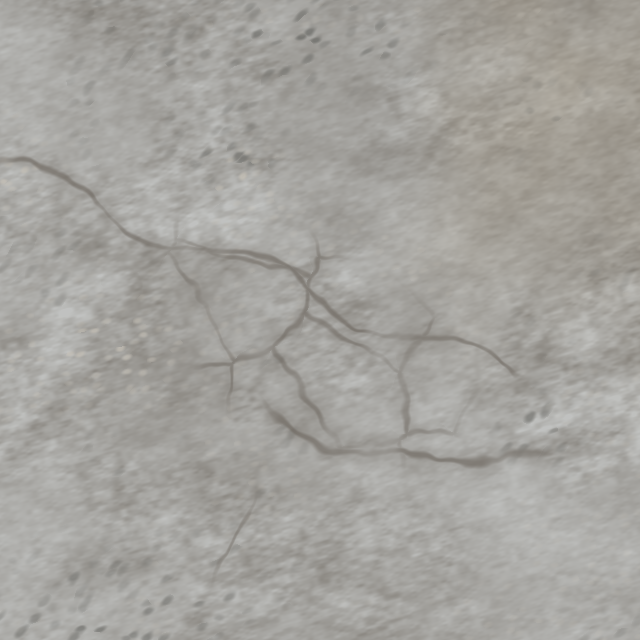
A three.js fragment shader for this texture:

```glsl
// Weathered grey concrete with branching cracks, streaky grain, pits and pale grit.
varying vec2 vUv;

const vec3 DARK_GREY = vec3(0.53, 0.515, 0.49);
const vec3 PALE_GREY = vec3(0.725, 0.727, 0.718);
const vec3 CRACK_COLOR = vec3(0.43, 0.405, 0.375);
const vec3 PIT_COLOR = vec3(0.42, 0.42, 0.405);
const vec3 GRIT_COLOR = vec3(0.79, 0.77, 0.73);
const vec3 STAIN_TINT = vec3(0.945, 0.925, 0.895);
const float GRAIN_ANGLE = 0.28;
const float PIT_ANGLE = 0.62;
const float CRACK_WIDTH = 0.0042;
const float CRACK_DEPTH = 0.62;
const float SLAB_SCALE = 6.5;

float hash(vec2 p) {
  vec3 q = fract(vec3(p.xyx) * 0.1031);
  q += dot(q, q.yzx + 33.33);
  return fract((q.x + q.y) * q.z);
}

float noise(vec2 p) {
  vec2 i = floor(p), f = fract(p);
  f = f * f * (3.0 - 2.0 * f);
  return mix(mix(hash(i), hash(i + vec2(1.0, 0.0)), f.x),
             mix(hash(i + vec2(0.0, 1.0)), hash(i + vec2(1.0)), f.x), f.y);
}

float fbm(vec2 p) {
  float sum = 0.0, amp = 0.52;
  for (int i = 0; i < 4; i++) {
    sum += amp * noise(p);
    p = mat2(1.6, 1.2, -1.2, 1.6) * p + 11.7;
    amp *= 0.5;
  }
  return sum;
}

// Cellular noise: distance to the seed, distance to the border, random id
vec3 cells(vec2 p) {
  vec2 cell = floor(p), f = fract(p);
  vec2 near = vec2(8.0), next = vec2(8.0);
  float id = 0.0;
  for (int y = -1; y <= 1; y++) {
    for (int x = -1; x <= 1; x++) {
      vec2 o = vec2(float(x), float(y));
      vec2 c = cell + o + 40.0;
      vec2 d = o + 0.1 + 0.8 * vec2(hash(c), hash(c + 57.3)) - f;
      if (dot(d, d) < dot(near, near)) {
        next = near;
        near = d;
        id = hash(c + 19.1);
      } else if (dot(d, d) < dot(next, next)) {
        next = d;
      }
    }
  }
  return vec3(length(near), dot(0.5 * (near + next), normalize(next - near)), id);
}

// Coordinates whose x axis points along the angle
vec2 along(vec2 p, float angle) {
  float c = cos(angle), s = sin(angle);
  return mat2(c, -s, s, c) * p;
}

// Soft elliptical patch
float patchAt(vec2 p, vec2 center, vec2 radius) {
  vec2 d = (p - center) / radius;
  return exp(-dot(d, d));
}

float span(float x, float from, float to) {
  return smoothstep(from, from + 0.05, x) * (1.0 - smoothstep(to - 0.05, to, x));
}

float line(float dist, float width) {
  return 1.0 - smoothstep(width * 0.2, width * 1.5, abs(dist));
}

// Long seams plus slab borders inside a slanted central zone
float cracks(vec2 p, float spread) {
  float w = CRACK_WIDTH * spread * (0.65 + 0.7 * noise(p * 23.0));
  float upperY = 0.742 - 0.41 * p.x + 0.025 * sin(19.0 * (p.x - 0.32));
  float upper = line((p.y - upperY) * 0.85, w) * span(p.x, -0.1, 0.83);
  float bend = min(p.x - 0.6, 0.0);
  float lowerY = 0.285 + 2.6 * bend * bend + 0.008 * sin(24.0 * p.x);
  float lower = line((p.y - lowerY) * 0.8, w) * span(p.x, 0.4, 0.88);
  float branch = line((p.x - 0.34 - 0.5 * (p.y - 0.1)) * 0.9, w * 0.7) * span(p.y, 0.08, 0.24);
  vec2 zone = along(p - vec2(0.48, 0.47), -0.5) / vec2(0.29, 0.15);
  float inside = 1.0 - smoothstep(0.75, 1.15, length(zone));
  float slabs = line(cells(p * SLAB_SCALE).y / SLAB_SCALE, w) * inside;
  return max(max(upper, lower), max(branch * 0.7, slabs * 0.85));
}

void main() {
  vec2 p = vUv;
  vec2 g = along(p, GRAIN_ANGLE) + 3.0;
  float broad = fbm(p * 3.5 + 5.0) - 0.5;
  float mottle = fbm(g * vec2(13.0, 20.0)) - 0.5;
  float grain = noise(g * vec2(62.0, 135.0)) - 0.5;
  float fine = noise(g * vec2(120.0, 270.0) + 9.0) - 0.5;

  // Brownish wear toward the upper right, rougher near its edge
  float stain = smoothstep(0.55, 0.8, p.x + 0.25 * broad) * smoothstep(0.35, 0.85, p.y + 0.5 * broad);
  float rough = 0.75 + 0.6 * smoothstep(0.4, 0.65, fbm(p * 6.0 + 21.0));
  float tone = 0.67 + 0.7 * broad + rough * (0.8 * mottle + 0.36 * grain + 0.2 * fine);
  vec3 color = mix(DARK_GREY, PALE_GREY, clamp(tone, 0.0, 1.15));
  color *= mix(vec3(1.0), STAIN_TINT, stain * (0.6 + 1.2 * fbm(p * 9.0)));

  // Slanted pits gathered in patches
  float pitZone = patchAt(p, vec2(0.36, 0.77), vec2(0.07, 0.06))
    + patchAt(p, vec2(0.47, 0.94), vec2(0.19, 0.07)) + patchAt(p, vec2(0.15, 0.05), vec2(0.17, 0.08))
    + 0.7 * patchAt(p, vec2(0.81, 0.33), vec2(0.06, 0.05)) + 0.35 * smoothstep(0.55, 0.75, fbm(p * 7.0 + 2.0));
  vec3 pit = cells(along(p, PIT_ANGLE) * vec2(30.0, 58.0) + 1.5 * mottle);
  float pits = (1.0 - smoothstep(0.12, 0.48, pit.x)) * smoothstep(0.35, 0.9, pit.z);
  color = mix(color, PIT_COLOR, min(pits * pitZone, 1.0) * 0.75);

  // Pale warm grit in crumbled spots
  float gritZone = patchAt(p, vec2(0.17, 0.46), vec2(0.12, 0.09)) + patchAt(p, vec2(0.03, 0.74), vec2(0.07, 0.07))
    + patchAt(p, vec2(0.38, 0.72), vec2(0.06, 0.05)) + 0.3 * smoothstep(0.45, 0.7, fbm(p * 5.0 + 31.0));
  vec3 grit = cells(g * vec2(48.0, 75.0) + mottle);
  float crumbs = (1.0 - smoothstep(0.1, 0.5, grit.x)) * smoothstep(0.5, 0.95, grit.z);
  color = mix(color, GRIT_COLOR, min(crumbs * gritZone, 1.0) * 0.7);

  // Wandering cracks with a faint worn margin
  vec2 bent = p + 0.035 * (vec2(fbm(p * 9.0), fbm(p * 9.0 + 17.0)) - 0.5)
    + 0.009 * (vec2(noise(p * 45.0), noise(p * 45.0 + 8.0)) - 0.5);
  float broken = smoothstep(0.15, 0.5, noise(p * 15.0 + 4.0)) * 0.6 + 0.4;
  color = mix(color, CRACK_COLOR, cracks(bent, 3.5) * 0.14);
  color = mix(color, CRACK_COLOR, cracks(bent, 1.0) * broken * CRACK_DEPTH);

  gl_FragColor = vec4(color, 1.0);
}
```
